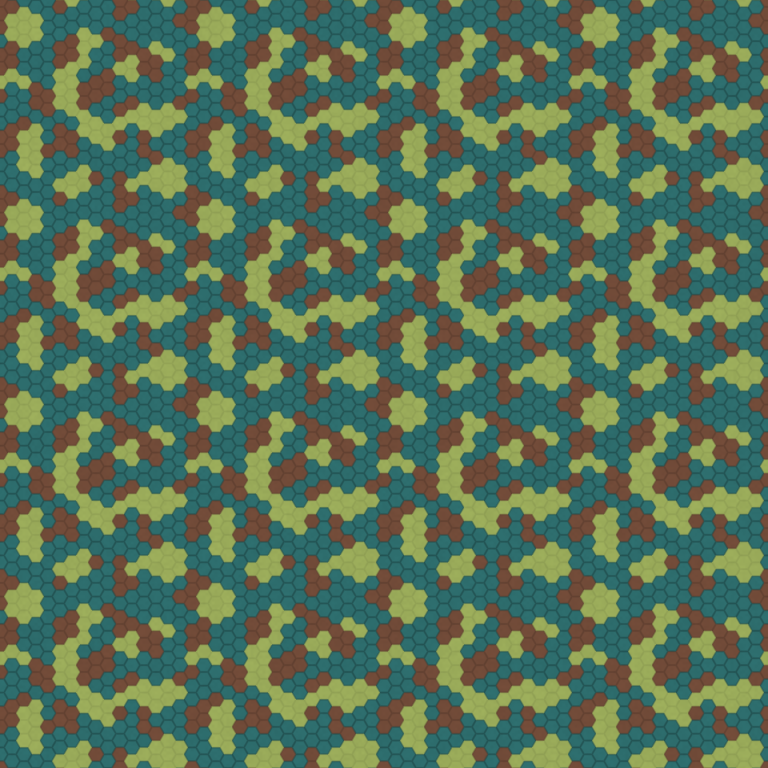
Reproduce this pattern procedurally as a three.js fragment shader.

```glsl
// Hexagon camouflage: flat-top cells coloured lime, brown or teal, with thin dark joints.
// Each cell reads two band-limited sums of waves at its centre; whole wave counts
// make a small tile wrap, and the tile repeats four times each way.
varying vec2 vUv;

const float TAU = 6.2831853;
const vec2 TILE = vec2(16.0, 14.0);         // columns and rows of cells in one tile
const float REPEATS = 4.0;                  // tiles across the canvas
const vec2 CELL = vec2(0.8660254, 1.0);     // column and row spacing of regular hexagons

const vec3 TEAL = vec3(0.178, 0.428, 0.428);
const vec3 BROWN = vec3(0.447, 0.295, 0.222);
const vec3 LIME = vec3(0.605, 0.672, 0.352);

const vec2 LIME_BAND = vec2(2.4, 4.0);      // lowest and highest waves per tile
const vec2 BROWN_BAND = vec2(2.9, 5.0);
const float LIME_LEVEL = 0.57;              // higher level, smaller share
const float BROWN_LEVEL = 0.24;
const float LIME_JITTER = 0.4;              // per-cell raggedness of the patches
const float BROWN_JITTER = 1.5;

const float EDGE_SOFT = 0.085;              // in cell heights
const float JOINT_WIDTH = 0.13;
const float TEAL_JOINT = 0.22;              // darkening along the joints
const float BROWN_JOINT = 0.13;
const float LIME_JOINT = 0.06;
const float CELL_TONE = 0.03;
const float GRAIN = 0.035;
const float GRAIN_COUNT = 256.0;

float hash(vec2 p) {
  return fract(sin(dot(p, vec2(127.1, 311.7))) * 43758.5453);
}

// Value noise that wraps after "period" lattice steps
float wrapNoise(vec2 p, float period) {
  vec2 i = floor(p);
  vec2 f = fract(p);
  f = f * f * (3.0 - 2.0 * f);
  vec2 a = mod(i, period);
  vec2 b = mod(i + 1.0, period);
  return mix(mix(hash(a), hash(vec2(b.x, a.y)), f.x),
             mix(hash(vec2(a.x, b.y)), hash(b), f.x), f.y);
}

// Sum of waves with random phases, scaled to unit variance
float waveField(vec2 tileUv, vec2 band, float seed) {
  float sum = 0.0;
  float count = 0.0;
  for (int a = 0; a <= 5; a++) {
    for (int b = -5; b <= 5; b++) {
      vec2 k = vec2(float(a), float(b));
      float size = length(k);
      bool mirrored = a == 0 && b < 0;
      if (size >= band.x && size <= band.y && !mirrored) {
        sum += cos(TAU * (dot(k, tileUv) + hash(k + seed)));
        count += 1.0;
      }
    }
  }
  return sum / sqrt(0.5 * count);
}

// Colour of a cell, with its joint darkening in alpha
vec4 cellColor(vec2 cell) {
  vec2 id = mod(cell, TILE);
  vec2 tileUv = id / TILE;
  float lime = waveField(tileUv, LIME_BAND, 17.0) + LIME_JITTER * (hash(id + 3.7) - 0.5);
  float brown = waveField(tileUv, BROWN_BAND, 41.0) + BROWN_JITTER * (hash(id + 8.3) - 0.5);
  vec4 color = vec4(TEAL, TEAL_JOINT);
  if (brown > BROWN_LEVEL) color = vec4(BROWN, BROWN_JOINT);
  if (lime > LIME_LEVEL) color = vec4(LIME, LIME_JOINT);
  color.rgb *= 1.0 + CELL_TONE * (hash(id + 5.1) - 0.5);
  return color;
}

void main() {
  vec2 p = vUv * TILE * REPEATS;

  // Two nearest centres; odd columns are shifted by half a row
  vec2 nearest = vec2(0.0);
  vec2 second = vec2(0.0);
  float d1 = 1e3;
  float d2 = 1e3;
  for (int i = 0; i < 2; i++) {
    for (int j = 0; j < 2; j++) {
      float column = floor(p.x) + float(i);
      float shift = 0.5 * mod(column, 2.0);
      vec2 center = vec2(column, floor(p.y - shift) + shift + float(j));
      vec2 offset = (p - center) * CELL;
      float d = dot(offset, offset);
      if (d < d1) {
        d2 = d1;
        second = nearest;
        d1 = d;
        nearest = center;
      } else if (d < d2) {
        d2 = d;
        second = center;
      }
    }
  }
  float edge = (d2 - d1) / (2.0 * length((second - nearest) * CELL));

  // Soft border between cells, then the joint and a fine grain
  float inside = smoothstep(-EDGE_SOFT, EDGE_SOFT, edge);
  vec4 color = mix(cellColor(second), cellColor(nearest), inside);
  float joint = 1.0 - smoothstep(0.0, JOINT_WIDTH, edge);
  float grain = wrapNoise(vUv * GRAIN_COUNT, GRAIN_COUNT) - 0.5;
  gl_FragColor = vec4(color.rgb * (1.0 - color.a * joint) * (1.0 + GRAIN * grain), 1.0);
}
```
